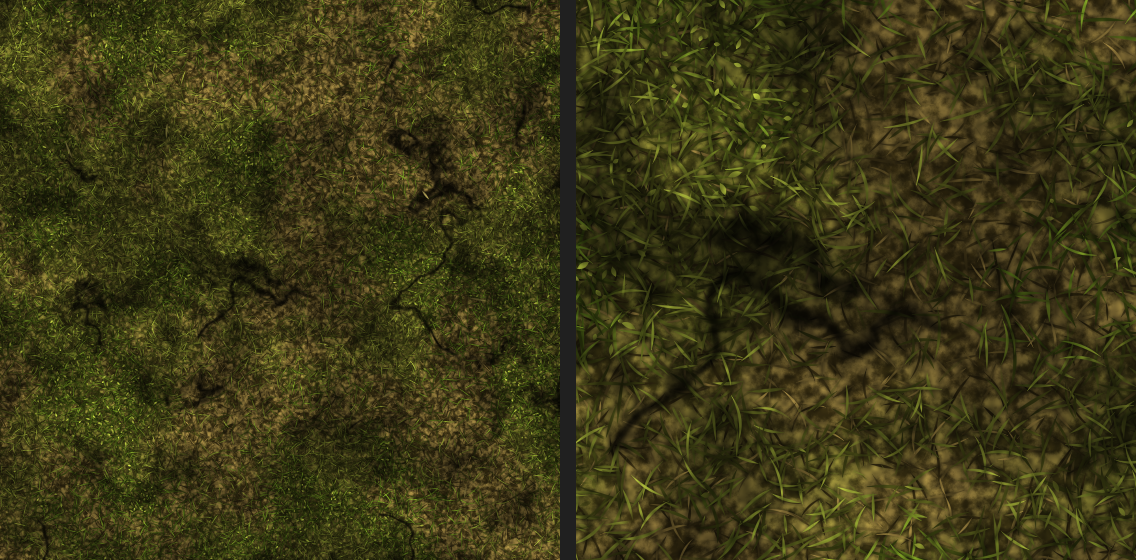
Left: the whole. Right: its middle third, enlarged.
A Shadertoy shader for this texture:

```glsl
#define GRASS_LAYERS 8
#define GRASS_FREQ 46.0
#define LEAF_FREQ 105.0
#define SHADOW 0.15
#define EXPOSURE 1.2
#define SOIL_DARK vec3(0.15, 0.122, 0.045)
#define SOIL_LIGHT vec3(0.40, 0.335, 0.165)
#define MOSS_DARK vec3(0.16, 0.16, 0.05)
#define MOSS_LIGHT vec3(0.36, 0.36, 0.125)
#define BLADE_DARK vec3(0.17, 0.175, 0.05)
#define BLADE_LIGHT vec3(0.52, 0.56, 0.18)
#define STRAW vec3(0.66, 0.60, 0.32)

vec2 hash2(vec2 p) {
    vec3 q = fract(p.xyx * vec3(0.1031, 0.1030, 0.0973));
    q += dot(q, q.yzx + 33.33);
    return fract((q.xx + q.yz) * q.zy);
}

float noise(vec2 p) {
    vec2 i = floor(p), f = fract(p);
    f = f * f * (3.0 - 2.0 * f);
    float low = mix(hash2(i).x, hash2(i + vec2(1, 0)).x, f.x);
    float high = mix(hash2(i + vec2(0, 1)).x, hash2(i + vec2(1, 1)).x, f.x);
    return mix(low, high, f.y);
}

float fbm(vec2 p) {
    float sum = 0.0, amp = 0.5;
    for (int i = 0; i < 5; i++) {
        sum += amp * noise(p);
        p = mat2(1.6, 1.2, -1.2, 1.6) * p + 17.3;
        amp *= 0.5;
    }
    return sum / 0.96875;
}

mat2 rotation(float angle) {
    float c = cos(angle), s = sin(angle);
    return mat2(c, s, -s, c);
}

// Paints one layer of curved slivers with soft contact shadows.
// size holds half length and half width, in cells.
vec3 scatter(vec3 col, vec2 uv, float freq, vec2 size, float density,
             float seed, vec3 dark, vec3 light) {
    vec2 p = rotation(seed) * uv * freq;
    vec2 cell = floor(p);
    float aa = 0.7 * freq / iResolution.y;
    for (int j = -1; j <= 1; j++)
    for (int i = -1; i <= 1; i++) {
        vec2 id = cell + vec2(i, j);
        vec2 a = hash2(id + seed * 17.3);
        vec2 b = hash2(id + seed * 17.3 + 71.7);
        float pick = fract(a.y * 7.0 + b.x * 5.0);
        float keep = smoothstep(0.0, 0.12, density - pick);
        if (keep <= 0.0) continue;

        vec2 q = rotation(6.2832 * b.x) * (p - id - a);
        q.y += (a.x - 0.5) * 0.6 * q.x * q.x;
        float len = size.x * (0.4 + 0.6 * b.y);
        float t = clamp(q.x / len, -1.0, 1.0);
        float d = max(abs(q.y) - size.y * (1.0 - t * t), abs(q.x) - len);

        float shade = 1.0 - smoothstep(0.0, size.y * 3.0, d);
        col *= 1.0 - SHADOW * keep * shade;
        float tone = fract(b.y * 9.0 + a.x * 3.0);
        vec3 tint = mix(dark, light, tone * tone) * (0.9 + 0.2 * t);
        col = mix(col, tint, keep * (1.0 - smoothstep(-aa, aa, d)));
    }
    return col;
}

void mainImage(out vec4 fragColor, in vec2 fragCoord) {
    vec2 uv = fragCoord / iResolution.y;

    // Broad maps: growth, lushness and relief
    float growth = smoothstep(0.30, 0.58, fbm(uv * 7.0 + 3.1));
    float lush = smoothstep(0.40, 0.64, fbm(uv * 10.0 + 41.0));
    float relief = smoothstep(0.22, 0.78, fbm(uv * 12.0 + 77.0));
    float pit = smoothstep(0.58, 0.72, fbm(uv * 17.0 + 23.0));

    // Thin broken cracks in shallow hollows
    float seam = abs(fbm(uv * 3.6 + 12.0) - 0.5);
    float broken = smoothstep(0.50, 0.60, fbm(uv * 7.0 + 90.0));
    float crack = broken * (1.0 - smoothstep(0.001, 0.012, seam));
    float hollow = broken * (1.0 - smoothstep(0.0, 0.035, seam));

    // Ground
    float lump = smoothstep(0.25, 0.75, fbm(uv * 150.0));
    vec3 soil = mix(SOIL_DARK, SOIL_LIGHT, lump);
    vec3 moss = mix(MOSS_DARK, MOSS_LIGHT, lump);
    vec3 col = mix(soil, moss, growth * 0.8);

    // Dry fibres
    for (int i = 0; i < 3; i++) {
        col = scatter(col, uv, 52.0 + 9.0 * float(i), vec2(0.8, 0.045), 0.7,
                      31.0 + float(i), SOIL_DARK * 0.9, SOIL_LIGHT * 1.2);
    }

    // Grass blades, from shaded to lit
    float cover = (0.30 + 0.60 * growth) * (1.0 - 0.5 * hollow);
    vec3 fresh = mix(vec3(1.0), vec3(0.84, 1.02, 0.7), lush);
    for (int i = 0; i < GRASS_LAYERS; i++) {
        float k = float(i) / float(GRASS_LAYERS);
        col = scatter(col, uv, GRASS_FREQ * (1.0 + 0.5 * k), vec2(0.9, 0.05),
                      cover, 1.0 + float(i), BLADE_DARK * fresh,
                      BLADE_LIGHT * fresh * (0.75 + 0.25 * k));
    }

    // Small moss leaves
    for (int i = 0; i < 3; i++) {
        col = scatter(col, uv, LEAF_FREQ + 17.0 * float(i), vec2(0.5, 0.17),
                      growth * (0.1 + 0.35 * lush), 51.0 + float(i),
                      BLADE_DARK, BLADE_LIGHT * 1.05);
    }

    // Relief, fine grain, pits and cracks
    col *= mix(0.76, 1.28, relief) * (1.0 - 0.35 * pit);
    col *= 0.75 + 0.5 * noise(uv * 260.0);
    col *= (1.0 - 0.25 * hollow) * (1.0 - 0.6 * crack);

    // Sparse straw
    col = scatter(col, uv, 15.0, vec2(0.32, 0.026), 0.11, 83.0,
                  STRAW * 0.6, STRAW);

    fragColor = vec4(col * EXPOSURE, 1.0);
}
```
